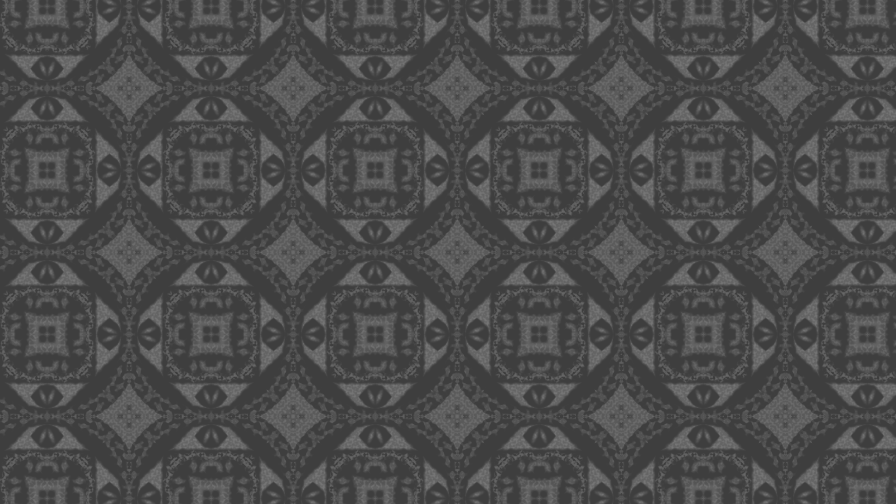
A Shadertoy shader for this pattern:

```glsl
// Grey mottled lattice of round medallions with four-pointed stars between them.

const float PERIOD = 0.3255;               // repeat size, in canvas heights
const vec2 ORIGIN = vec2(0.419, 0.662);    // centre of one medallion
const vec3 DARK = vec3(0.245);
const vec3 MID = vec3(0.335);
const vec3 BRIGHT = vec3(0.46);
const float SOFT = 0.023;                  // edge softness, in half repeats
const float WEAR = 0.035;                  // raggedness of the edges
const float GRAIN = 17.0;                  // mottling cells per half repeat
const float SQUARE = 0.23;
const float FRAME = 0.52;
const float PANEL = 0.60;
const float EYE = 0.76;
const float STAR = 0.42;
const float RIM = 0.94;

vec2 gradientAt(vec2 cell) {
    vec3 h = fract(cell.xyx * vec3(0.1031, 0.1030, 0.0973));
    h += dot(h, h.yzx + 33.33);
    float angle = 6.2832 * fract((h.x + h.y) * h.z);
    return vec2(cos(angle), sin(angle));
}

float gradientNoise(vec2 p) {
    vec2 i = floor(p), f = fract(p);
    vec2 u = f * f * f * (f * (f * 6.0 - 15.0) + 10.0);
    vec2 e = vec2(0.0, 1.0);
    float a = dot(gradientAt(i), f);
    float b = dot(gradientAt(i + e.yx), f - e.yx);
    float c = dot(gradientAt(i + e.xy), f - e.xy);
    float d = dot(gradientAt(i + e.yy), f - e.yy);
    return mix(mix(a, b, u.x), mix(c, d, u.x), u.y);
}

float cover(float d) {
    return 1.0 - smoothstep(-SOFT, SOFT, d);
}

float ellipse(vec2 p, vec2 radii) {
    return (length(p / radii) - 1.0) * min(radii.x, radii.y);
}

void mainImage(out vec4 fragColor, in vec2 fragCoord) {
    // Eightfold mirror: q.x runs outward, q.y sideways
    vec2 p = (fragCoord / iResolution.y - ORIGIN) / PERIOD;
    vec2 q = abs(fract(p + 0.5) - 0.5) * 2.0;
    if (q.y > q.x) q = q.yx;
    vec2 corner = 1.0 - q;
    float r = length(q);

    float grain = gradientNoise(q * GRAIN + 3.7);
    float fine = gradientNoise(q * GRAIN * 1.9 + 41.3);
    float wear = WEAR * grain;

    // Central square with a bright inner ring and a dark rosette
    float square = cover(q.x - SQUARE - 0.6 * q.y * q.y + wear);
    float ring = cover(abs(q.x - 0.135) - 0.025);
    float rosette = cover(length(q - 0.052) - 0.052);
    square *= 1.0 - rosette;

    // Arches and hooks around the square
    float arch = max(abs(length(q - vec2(0.32, 0.0)) - 0.115) - 0.032, 0.33 - q.x);
    float hook = ellipse(q - vec2(0.39, 0.21), vec2(0.055, 0.035));
    float motif = cover(min(arch, hook) + wear);

    // Wavy frame with cut corners
    float frameLine = max(q.x, (q.x + q.y) * 0.58) + 0.02 * cos(q.y * 18.0);
    float frame = cover(abs(frameLine - FRAME) - 0.032 + 2.0 * wear);
    frame *= smoothstep(-0.45, 0.0, fine + 0.5 * grain);

    // Side panels, each split by a lens with two slanted slits
    float panel = max(PANEL - q.x, max((q.x + q.y - 1.08) * 0.707, r - 0.89));
    float lens = abs(q.x - EYE) - 0.155 * (1.0 - pow(q.y / 0.2, 2.0));
    vec2 slitPos = q - vec2(EYE, 0.05);
    slitPos.y += 0.35 * slitPos.x;
    float slit = cover(ellipse(slitPos, vec2(0.06, 0.024)));
    float panels = cover(max(panel, -lens) + 0.5 * wear);

    // Star at the corner, with a dark cross of petals
    float starReach = pow(dot(pow(corner, vec2(0.8)), vec2(1.0)), 1.25);
    float star = cover(starReach - STAR + wear);
    float petal = cover(ellipse(corner - vec2(0.0, 0.09), vec2(0.022, 0.055)));
    star *= 1.0 - 0.8 * petal;

    // Beaded rows outside the dark rim, and a strand along the seams
    float rows = cos((r - 0.99) * 63.0);
    float beads = cos(atan(q.y, q.x) * 40.0);
    float lace = smoothstep(-0.12, 0.4, grain + 0.3 * rows + 0.22 * beads);
    lace *= cover(RIM - r) * 0.85;
    float strand = cover(corner.x - 0.025) * smoothstep(-0.3, 0.25, grain + fine);
    lace = max(lace, strand);

    // Mottled tone
    float light = max(max(square, motif), max(frame, panels));
    light = max(max(light, slit), max(star, lace));
    float mottle = smoothstep(-0.3, 0.55, fine + 0.4 * grain);
    float shine = mottle * 0.55 + 0.45 * max(panels, slit);
    shine += 0.4 * ring + 0.15 * star - 0.2 * lace * (1.0 - star);
    vec3 tone = mix(MID, BRIGHT, clamp(shine, 0.0, 1.0));
    fragColor = vec4(mix(DARK, tone, light), 1.0);
}
```
